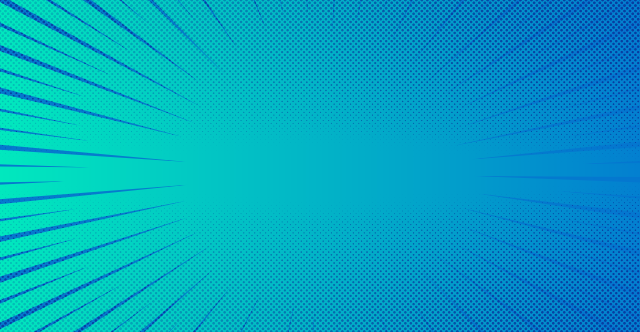
A Shadertoy shader for this background:

```glsl
// Teal to blue comic burst: tapered speed rays and halftone dots around a calm centre.
#define CENTER vec2(0.505, 0.48)
#define RAY_COUNT 76.0
#define RAY_BUNCHING 2.9
#define RAY_TAPER 0.015
#define DOT_PITCH 0.0165
#define DOT_MAX 0.35
#define TEAL vec3(0.005, 0.91, 0.745)
#define BLUE vec3(0.01, 0.50, 0.815)
#define RAY_BLUE vec3(0.02, 0.45, 0.81)
#define NAVY vec3(0.03, 0.19, 0.60)

const float TAU = 6.2831853;

float hash(float n) {
    return fract(sin(n * 12.9898) * 43758.5453);
}

// Coverage of the rays; they crowd together near the horizontal axis.
float rayMask(vec2 p, float pixel) {
    float radius = length(p);
    float angle = atan(p.y, -p.x);
    float slot = angle * RAY_COUNT / TAU + RAY_BUNCHING * sin(2.0 * angle) + 0.1;
    float density = RAY_COUNT / TAU + 2.0 * RAY_BUNCHING * cos(2.0 * angle);
    float id = floor(slot);

    // Long and short rays alternate, with one swap beside the axis.
    float isShort = mod(id, 2.0);
    if (abs(id - 1.0) < 1.5) isShort = 1.0 - isShort;
    float jitter = hash(mod(id, RAY_COUNT)) - 0.5;
    float shortTip = 0.42 + 0.32 * abs(cos(angle));
    float tip = mix(0.43, shortTip, isShort) + 0.08 * jitter;

    float offset = abs(fract(slot) - 0.5) * radius / density;
    float halfWidth = RAY_TAPER * (1.0 + 0.4 * jitter) * (radius - tip);
    float edge = clamp(0.5 + (halfWidth - offset) / pixel, 0.0, 1.0);
    return edge * smoothstep(0.0, 0.04, radius - tip);
}

// Coverage of a diagonal dot grid that swells away from the middle band.
float dotMask(vec2 p, float pixel) {
    float scale = sqrt(2.0) / DOT_PITCH;
    vec2 grid = mat2(1.0, 1.0, -1.0, 1.0) * p / DOT_PITCH;
    float growth = smoothstep(0.04, 0.58, abs(p.y) + 0.06 * abs(p.x));
    float size = DOT_MAX * sqrt(growth);
    float soft = 0.6 * pixel * scale;
    float dist = length(fract(grid) - 0.5);
    float visible = smoothstep(0.0, 0.12, growth);
    return visible * (1.0 - smoothstep(size - soft, size + soft, dist));
}

void mainImage(out vec4 fragColor, in vec2 fragCoord) {
    vec2 uv = fragCoord / iResolution.xy;
    float pixel = 1.0 / iResolution.y;
    vec2 p = (uv - CENTER) * vec2(iResolution.x / iResolution.y, 1.0);

    // Background and rays
    vec3 color = mix(TEAL, BLUE, uv.x);
    float rays = rayMask(p, pixel);
    color = mix(color, RAY_BLUE, rays * mix(0.95, 0.7, uv.x));

    // Dots: faint over teal, strong over blue and over the rays
    float dotStrength = mix(0.22, 0.85, smoothstep(0.0, 1.0, uv.x));
    dotStrength = mix(dotStrength, 0.8, rays);
    color = mix(color, NAVY, dotMask(p, pixel) * dotStrength);

    fragColor = vec4(color, 1.0);
}
```
